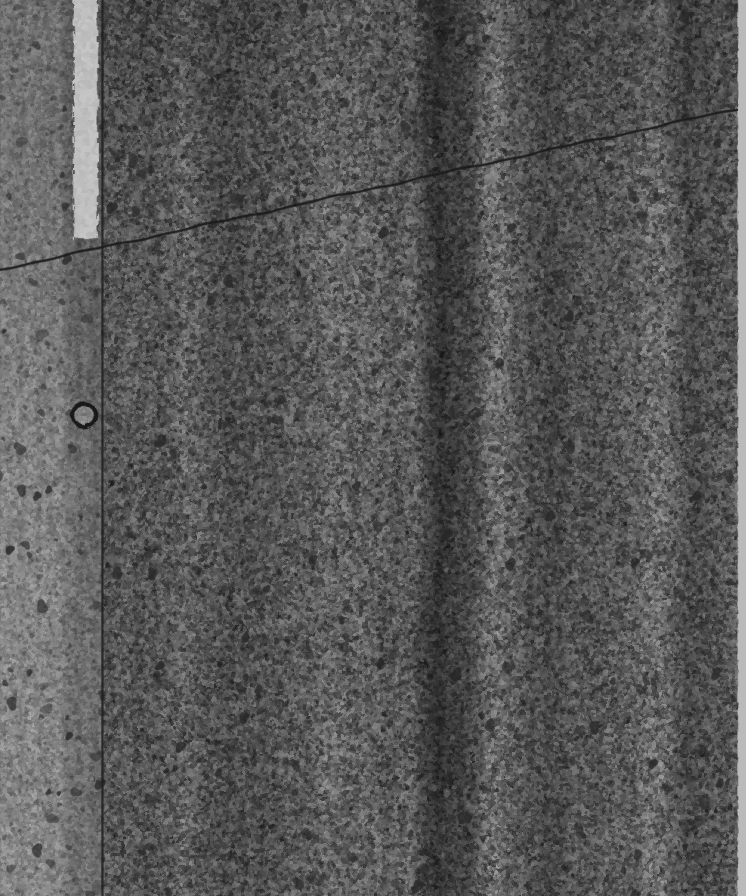
Give the GLSL for this texture, as a WebGL 1 fragment shader.

```glsl
precision highp float;
uniform vec2 u_resolution;

vec3 hash3(vec2 cell) {
  vec3 q = fract(cell.xyx * vec3(0.1031, 0.1030, 0.0973));
  q += dot(q, q.yxz + 33.33);
  return fract((q.xxy + q.yzz) * q.zyx);
}

// Random tone of the nearest cell, giving a mosaic of mineral grains
float grain(vec2 p) {
  vec2 cell = floor(p);
  float nearest = 9.0, tone = 0.0;
  for (int j = -1; j <= 1; j++)
    for (int i = -1; i <= 1; i++) {
      vec2 id = cell + vec2(float(i), float(j));
      vec3 h = hash3(id);
      vec2 d = id + h.xy - p;
      float dist = dot(d, d);
      if (dist < nearest) { nearest = dist; tone = h.z; }
    }
  return tone;
}

// Scattered angular chips; density is the share of occupied cells
float chips(vec2 p, float density, float px) {
  vec2 cell = floor(p);
  float cover = 0.0;
  for (int j = -1; j <= 1; j++)
    for (int i = -1; i <= 1; i++) {
      vec2 id = cell + vec2(float(i), float(j));
      vec3 h = hash3(id + 17.0);
      vec3 k = hash3(id + 71.0);
      vec2 d = id + h.xy - p;
      float angle = atan(d.y, d.x + 1e-5);
      float radius = mix(0.14, 0.42, k.x * k.x);
      radius *= 1.0 + 0.18 * sin(2.0 * angle + 6.3 * k.y) + 0.12 * sin(3.0 * angle + 6.3 * k.z);
      float inside = 1.0 - smoothstep(-px, px, length(d) - radius);
      cover = max(cover, inside * step(h.z, density) * mix(0.45, 1.0, k.y));
    }
  return cover;
}

float band(float x, float center, float width) {
  float d = (x - center) / width;
  return exp(-d * d);
}

float stroke(float d, float halfWidth, float px) {
  return 1.0 - smoothstep(halfWidth - px, halfWidth + px, abs(d));
}

// Broad vertical weathering bands
float weathering(vec2 uv) {
  float x = uv.x + 0.003 * sin(uv.y * 9.0) + 0.002 * sin(uv.y * 23.0 + 1.0);
  float tone = 0.335;
  tone += 0.07 * band(x, 0.251, 0.016) * (0.75 + 0.25 * sin(uv.y * 8.0 + 2.0));
  tone -= 0.035 * band(x, 0.315, 0.045) * (0.6 + 0.7 * uv.y);
  tone += 0.055 * band(x, 0.460, 0.055);
  tone += 0.035 * band(x, 0.550, 0.017);
  tone -= 0.125 * band(x, 0.592, 0.026);
  tone -= 0.055 * band(x, 0.630, 0.016);
  tone += 0.085 * band(x, 0.667, 0.028);
  tone -= 0.045 * band(x, 0.735, 0.035);
  tone += 0.075 * band(x, 0.880, 0.033) * (1.0 - 0.5 * smoothstep(0.75, 1.0, uv.y));
  tone -= 0.065 * band(x, 0.927, 0.018);
  tone += 0.008 * sin(x * 115.0 + 1.0) + 0.006 * sin(x * 263.0) + 0.004 * sin(x * 431.0 + 2.0);
  tone += 0.012 * sin(uv.y * 7.0 + x * 5.0) * sin(x * 13.0 + uv.y * 3.0);
  return tone - 0.035 * smoothstep(0.75, 1.0, uv.y);
}

void main() {
  vec2 p = gl_FragCoord.xy / u_resolution.y;
  vec2 uv = gl_FragCoord.xy / u_resolution;
  float px = 1.0 / u_resolution.y;

  // Bands and the paler slab at left
  float slab = mix(0.52, 0.44, smoothstep(0.35, 0.95, uv.y));
  slab -= 0.10 * smoothstep(0.065, 0.112, uv.x);
  slab += 0.012 * sin(uv.x * 180.0) + 0.01 * sin(uv.x * 330.0 + 1.0);
  float onSlab = 1.0 - smoothstep(0.114 - px, 0.114 + px, p.x);
  float tone = mix(weathering(uv), slab, onSlab);

  // Stone grain and aggregate
  float speckle = 0.55 * (grain(p * 290.0) - 0.5) + 0.38 * (grain(p * 155.0 + 40.0) - 0.5);
  tone *= 1.0 + speckle * mix(1.0, 0.5, onSlab);
  tone = mix(tone, tone * 0.55, chips(p * 125.0, 0.38, 125.0 * px) * mix(0.85, 0.6, onSlab));
  tone = mix(tone, 0.15, 0.8 * chips(p * 62.0 + 9.0, 0.17, 62.0 * px));
  tone = mix(tone, 0.52, 0.5 * chips(p * 85.0 + 31.0, 0.06, 85.0 * px));

  // Painted bar with worn edges
  float wear = 0.0035 * (grain(p * 170.0) - 0.5);
  vec2 barEdge = abs(p - vec2(0.0957, 0.883)) - vec2(0.0135, 0.150);
  float bar = 1.0 - smoothstep(-px, px, max(barEdge.x, barEdge.y) + wear);
  float paint = 0.745 + 0.06 * (grain(p * 200.0) - 0.5);
  tone = mix(tone, paint, bar);

  // Joint and slanting crack
  tone = mix(tone, 0.12, 0.85 * stroke(p.x - 0.1143, 0.0013, px));
  float crack = p.y - 0.699 - 0.218 * p.x;
  crack += 0.0008 * sin(p.x * 47.0) + 0.0005 * sin(p.x * 131.0);
  tone = mix(tone, 0.10, 0.9 * stroke(crack, 0.0014, px));

  // Bolt hole with a dark rim
  vec2 q = p - vec2(0.0938, 0.5365);
  float rim = length(q) - 0.0125 + wear * 0.6;
  tone = mix(tone, 0.52 + 0.2 * speckle, 1.0 - smoothstep(-px, px, rim));
  tone = mix(tone, 0.08, 0.95 * stroke(rim, 0.0024, px));

  // Pale margin at right
  float margin = smoothstep(-px, px, p.x - 0.989 * u_resolution.x / u_resolution.y + wear * 0.4);
  tone = mix(tone, 0.73, margin);

  gl_FragColor = vec4(vec3(clamp(tone, 0.0, 1.0)), 1.0);
}
```
